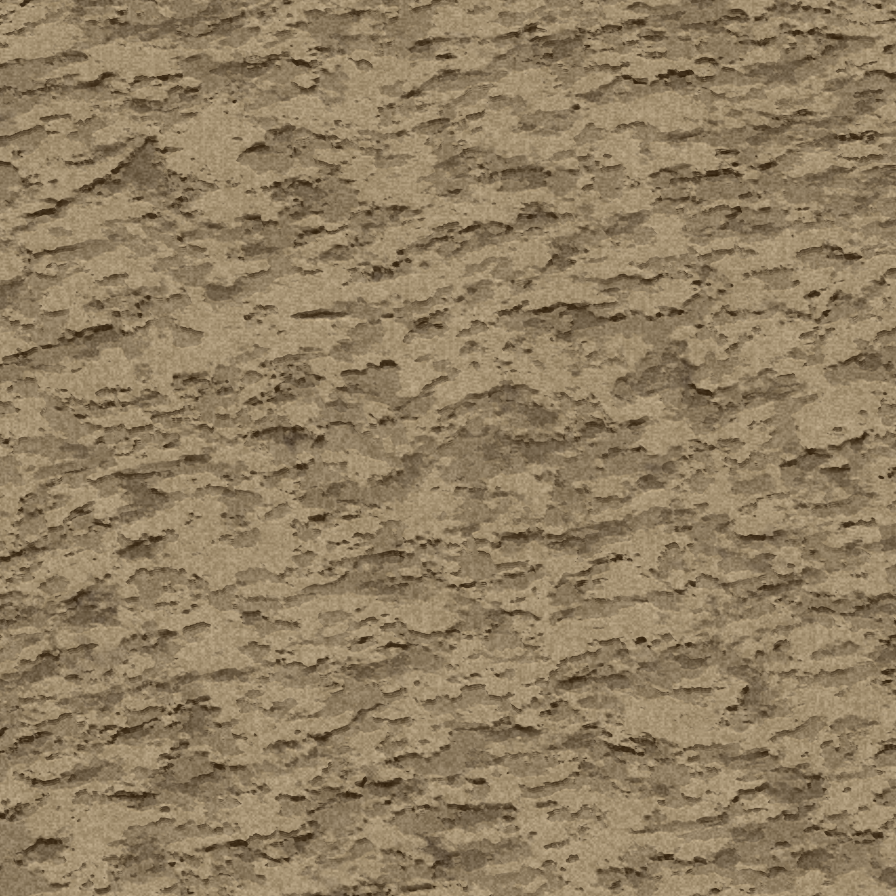
Reproduce this texture procedurally as a three.js fragment shader.

```glsl
varying vec2 vUv;

float hash(vec2 p) {
  return fract(sin(dot(p, vec2(127.1, 311.7))) * 43758.5453);
}

float noise(vec2 p) {
  vec2 cell = floor(p);
  vec2 f = fract(p);
  f = f * f * (3.0 - 2.0 * f);
  return mix(mix(hash(cell), hash(cell + vec2(1.0, 0.0)), f.x),
             mix(hash(cell + vec2(0.0, 1.0)), hash(cell + 1.0), f.x), f.y);
}

// Octaves grow less stretched as they get finer
float fbm(vec2 p) {
  float sum = 0.0;
  float amplitude = 0.5;
  for (int i = 0; i < 4; i++) {
    sum += amplitude * noise(p);
    p = p * vec2(2.3, 1.8) + vec2(p.y * 0.2, 0.0) + 7.3;
    amplitude *= 0.6;
  }
  return sum / 1.088;
}

// Two overlapping layers of flat flakes, rising to the right
float ledgeHeight(vec2 p) {
  p.y -= 0.15 * p.x + 0.018 * noise(p * 9.0);
  float drift = noise(p * vec2(6.0, 10.0)) - 0.5;
  float slabs = smoothstep(0.38, 0.50, fbm(p * vec2(19.0, 46.0)) + 0.07 * drift);
  float flakes = smoothstep(0.39, 0.50, fbm(p * vec2(32.0, 72.0) + 17.0));
  return 0.55 * slabs + 0.45 * flakes;
}

void main() {
  vec2 p = vUv;
  float height = ledgeHeight(p);

  // Shadow cast downwards by the ledges above
  float shadow = 0.0;
  for (int i = 1; i <= 3; i++) {
    float reach = float(i);
    float above = ledgeHeight(p + vec2(-0.0005, 0.0022) * reach);
    shadow = max(shadow, (above - height) * (1.15 - 0.17 * reach));
  }
  float broken = smoothstep(0.25, 0.60, noise(p * vec2(24.0, 56.0) + 5.0));
  shadow = smoothstep(0.10, 0.60, shadow) * mix(0.25, 1.0, broken);

  // Lit upper rims
  float rim = max(height - ledgeHeight(p + vec2(0.0005, 0.0025)), 0.0);

  // Sandy faces over greyer hollows
  vec3 hollow = vec3(0.450, 0.385, 0.292);
  vec3 sand = vec3(0.650, 0.574, 0.450);
  vec3 color = mix(hollow, sand, height);
  color += 0.06 * (fbm(p * vec2(22.0, 40.0) + 61.0) - 0.5);
  color += vec3(0.08, 0.072, 0.058) * rim;

  // Rare dark stains, torn by the ledges
  float stain = smoothstep(0.72, 0.84, fbm(p * vec2(9.0, 16.0) + 40.0));
  color = mix(color, vec3(0.28, 0.225, 0.17), stain * (0.7 - 0.4 * height));

  color = mix(color, vec3(0.215, 0.150, 0.070), 0.92 * shadow);

  // Fine and coarse grain
  float grain = noise(p * 470.0) + 0.6 * noise(p * 230.0 + 9.0) - 0.8;
  color += 0.125 * grain * (1.0 - 0.4 * shadow);

  gl_FragColor = vec4(color, 1.0);
}
```
